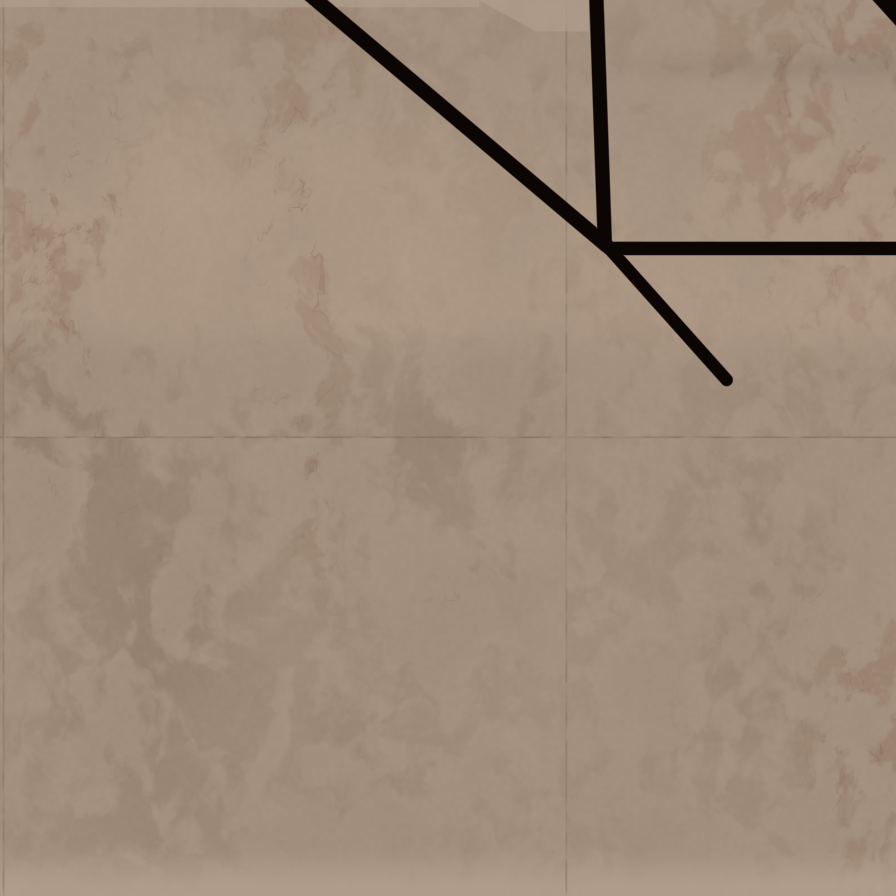
Reproduce this texture procedurally as a WebGL 1 fragment shader.

```glsl
precision highp float;
// Large beige stone tiles with thin joints, crossed by a few black bars.
// Layered value noise makes the mottling and rusty flecks, offset per tile;
// soft ellipses place the worn areas and segment distances draw the bars.
uniform vec2 u_resolution;

const vec3 STONE = vec3(0.643, 0.565, 0.495);
const vec3 GREY_STAIN = vec3(0.535, 0.465, 0.400);
const vec3 PALE_STONE = vec3(0.705, 0.630, 0.560);
const vec3 RUST = vec3(0.560, 0.445, 0.365);
const vec3 JOINT = vec3(0.450, 0.395, 0.345);
const vec3 BAR = vec3(0.045, 0.022, 0.012);
const vec2 TILE_SIZE = vec2(0.628, 0.560);
const vec2 TILE_ORIGIN = vec2(0.004, 0.512);

float hash(vec2 p) {
  vec3 q = fract(vec3(p.xyx) * 0.1031);
  q += dot(q, q.yzx + 33.33);
  return fract((q.x + q.y) * q.z);
}

float noise(vec2 p) {
  vec2 i = floor(p);
  vec2 f = fract(p);
  f = f * f * (3.0 - 2.0 * f);
  return mix(mix(hash(i), hash(i + vec2(1.0, 0.0)), f.x),
             mix(hash(i + vec2(0.0, 1.0)), hash(i + 1.0), f.x), f.y);
}

float fbm(vec2 p) {
  float sum = 0.0;
  float amp = 0.48;
  for (int i = 0; i < 5; i++) {
    sum += amp * noise(p);
    p = mat2(1.6, 1.2, -1.2, 1.6) * p + 7.3;
    amp *= 0.55;
  }
  return sum;
}

// Soft elliptical weight, one at the centre.
float patchAt(vec2 p, vec2 centre, vec2 radius) {
  vec2 d = (p - centre) / radius;
  return exp(-dot(d, d));
}

float segment(vec2 p, vec2 a, vec2 b) {
  vec2 ab = b - a;
  return length(p - a - ab * clamp(dot(p - a, ab) / dot(ab, ab), 0.0, 1.0));
}

// Antialiased coverage of a region whose signed distance is d.
float cover(float d, float px) {
  return 1.0 - smoothstep(-0.9 * px, 0.9 * px, d);
}

vec3 stone(vec2 p, vec2 tile) {
  vec2 q = p + 13.0 * vec2(hash(tile + 20.0), hash(tile + 40.0));
  vec2 warp = vec2(fbm(q * 12.0), fbm(q * 12.0 + 31.0)) - 0.5;
  float cloud = fbm(q * vec2(11.0, 8.0) + warp);
  float grain = fbm(q * vec2(42.0, 32.0) + warp * 2.0);

  float worn = patchAt(p, vec2(0.17, 0.30), vec2(0.11, 0.22))
             + 0.8 * patchAt(p, vec2(0.49, 0.52), vec2(0.11, 0.10))
             + 0.6 * patchAt(p, vec2(0.05, 0.55), vec2(0.10, 0.12))
             + 0.6 * patchAt(p, vec2(0.83, 0.32), vec2(0.07, 0.18))
             + 0.5 * patchAt(p, vec2(0.40, 0.14), vec2(0.06, 0.13));
  float rusty = patchAt(p, vec2(0.07, 0.75), vec2(0.09, 0.27))
              + patchAt(p, vec2(0.34, 0.78), vec2(0.06, 0.22))
              + patchAt(p, vec2(0.94, 0.86), vec2(0.13, 0.22))
              + patchAt(p, vec2(0.97, 0.18), vec2(0.06, 0.20))
              + 0.6 * patchAt(p, vec2(0.35, 0.44), vec2(0.03, 0.10))
              + 0.6 * patchAt(p, vec2(0.54, 0.34), vec2(0.09, 0.04));
  float smoothArea = patchAt(p, vec2(0.22, 0.74), vec2(0.10, 0.14))
                   + 0.8 * patchAt(p, vec2(0.46, 0.70), vec2(0.10, 0.12))
                   + 0.7 * patchAt(p, vec2(0.84, 0.66), vec2(0.16, 0.06));

  vec3 col = STONE * (1.0 + 0.09 * (cloud - 0.5) + 0.03 * smoothArea);
  float rough = 1.0 - 0.7 * min(smoothArea, 1.0);
  float stain = smoothstep(0.45, 0.63, 0.55 * cloud + 0.45 * grain + 0.07 * worn);
  col = mix(col, GREY_STAIN, rough * stain * (0.20 + 0.38 * worn));
  float fleck = smoothstep(0.50, 0.62, 0.6 * grain + 0.4 * cloud);
  col = mix(col, RUST, rough * fleck * (0.04 + 0.38 * min(rusty, 1.0)));

  // Short broken veins kept inside the rusty areas.
  float ridge = abs(fbm(q * vec2(24.0, 15.0) + warp) - 0.48);
  float vein = (1.0 - smoothstep(0.0, 0.022, ridge)) * smoothstep(0.46, 0.60, grain);
  col = mix(col, RUST * 0.93, 0.42 * vein * min(rusty + 0.3 * worn, 1.0));
  return col + 0.010 * (noise(p * 200.0) - 0.5);
}

// Broad light bands, a dim shadow at upper right and a glow at the foot.
vec3 shade(vec3 col, vec2 p) {
  float upper = smoothstep(0.59, 0.65, p.y) * (1.0 - smoothstep(0.72, 0.98, p.y));
  col *= 1.0 + 0.035 * upper;
  col *= 1.0 - 0.07 * patchAt(p, vec2(0.93, 0.925), vec2(0.20, 0.017));
  return mix(col, PALE_STONE, 0.75 * (1.0 - smoothstep(0.005, 0.06, p.y)));
}

float joints(vec2 p, float px) {
  vec2 cell = (p - TILE_ORIGIN) / TILE_SIZE;
  vec2 d = abs(fract(cell + 0.5) - 0.5) * TILE_SIZE;
  float wear = smoothstep(0.1, 0.9, noise(p * 90.0));
  vec2 line = vec2(cover(d.x - 0.0008, 1.3 * px), cover(d.y - 0.0008, 1.3 * px));
  return (0.3 + 0.7 * wear) * max(0.50 * line.x, 0.65 * line.y);
}

float bars(vec2 p) {
  vec2 knot = vec2(0.677, 0.726);
  float d = segment(p, vec2(0.335, 1.015), knot) - 0.0082;
  d = min(d, segment(p, knot, vec2(0.811, 0.576)) - 0.0070);
  d = min(d, segment(p, vec2(0.665, 1.02), vec2(0.675, 0.730)) - 0.0080);
  d = min(d, segment(p, vec2(0.680, 0.7227), vec2(1.02, 0.7227)) - 0.0075);
  return min(d, segment(p, vec2(0.941, 1.051), vec2(1.021, 0.963)) - 0.0100);
}

void main() {
  vec2 p = gl_FragCoord.xy / u_resolution;
  float px = 1.0 / min(u_resolution.x, u_resolution.y);
  vec3 col = shade(stone(p, floor((p - TILE_ORIGIN) / TILE_SIZE)), p);
  col = mix(col, JOINT, joints(p, px));
  // Pale ledge and bevelled panel along the top edge.
  float ledge = max(0.992 - p.y, p.x - 0.535);
  float panel = max(max(0.965 - p.y, p.x - 0.657), dot(vec2(0.534, 1.0) - p, vec2(0.48, 0.88)));
  col = mix(col, PALE_STONE, 0.6 * cover(min(ledge, panel), px));
  gl_FragColor = vec4(mix(col, BAR, cover(bars(p), px)), 1.0);
}
```
